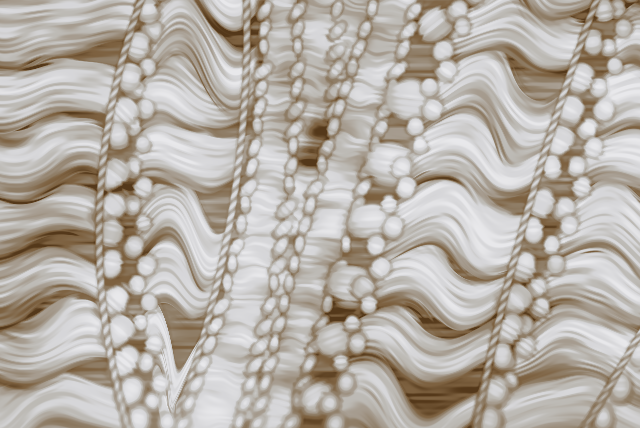
Give the GLSL for this texture, as a Shadertoy shader.

```glsl
#define SHADOW vec3(0.33, 0.22, 0.10)
#define UMBER vec3(0.49, 0.38, 0.25)
#define TAN vec3(0.56, 0.49, 0.40)
#define FLAX vec3(0.65, 0.61, 0.56)
#define WOOL vec3(0.74, 0.73, 0.71)
#define LIGHT vec3(0.84, 0.84, 0.85)
#define BUNDLE_GAP 0.145
#define TUFT_GAP 0.073
#define BEAD_GAP 0.046
#define STRAND_DENSITY 135.0
#define CORD_RADIUS 0.008
#define TAU 6.28318

float tone, soft, focus; // brightness, edge softness, fibre contrast

float hash(vec2 p) {
  return fract(sin(dot(p, vec2(127.1, 311.7))) * 43758.5453);
}

float noise(vec2 p) {
  vec2 i = floor(p), f = fract(p);
  f = f * f * (3.0 - 2.0 * f);
  return mix(mix(hash(i), hash(i + vec2(1, 0)), f.x),
             mix(hash(i + vec2(0, 1)), hash(i + vec2(1, 1)), f.x), f.y);
}

// Horizontal position of a trim, quadratic in depth
float at(vec3 path, float y) { return path.x + y * (path.y + y * path.z); }

// Fibres and the locks they form, centred on zero
float strands(float run, float across, float seed) {
  vec2 q = vec2(run * 9.0 + seed, across * STRAND_DENSITY + seed * 3.7);
  return focus * (0.65 * noise(q) + 0.5 * noise(q * vec2(0.6, 0.3)) - 0.57);
}

// Overlapping S-shaped bundles between two edges
void fringe(vec2 p, float left, float right, float sway, float seed) {
  float width = max(right - left, 0.05), u = (p.x - left) / width;
  float inside = smoothstep(-0.06, 0.03, u) * smoothstep(1.05, 0.97, u);
  float y = p.y + 0.035 * (noise(p * 10.0 + seed) - 0.5);
  for (int i = 2; i >= -2; i--) {
    float id = floor(y / BUNDLE_GAP) + float(i);
    float r = hash(vec2(id, seed)), r2 = hash(vec2(seed, id));
    float curl = sway * (0.5 + r) * (0.8 * u - sin(TAU * (u + 0.3 * r2 - 0.15)));
    float h = y - (id + 0.4 + 0.3 * r) * BUNDLE_GAP - curl;
    float radius = BUNDLE_GAP * (0.46 + 0.13 * sin(TAU * (0.5 * u + 0.3 * r2)));
    float s = h / radius, e = soft / radius + 0.03;
    float fibre = strands(u * width * 1.5, h, id * 7.3 + seed);
    float d = abs(s) + 0.4 * fibre;
    tone *= 1.0 - 0.45 * inside * smoothstep(1.4, 0.8, d);
    tone = mix(tone, 0.9 - 0.38 * s * s - 0.14 * s + 0.75 * fibre,
               inside * smoothstep(1.0 + e, 1.0 - e, d));
  }
}

// Flat band of crosswise threads
void woven(vec2 p, vec3 left, vec3 right, float wear, float seed) {
  float a = p.x - at(left, p.y), b = at(right, p.y) - p.x;
  float u = a / max(a + b, 0.01);
  float across = p.y - 0.1 * p.x + 0.02 * noise(p * 25.0);
  float clump = noise(vec2(u * 1.5, across / BEAD_GAP) + seed) - 0.5;
  float hole = smoothstep(0.55, 0.85, noise(p * vec2(12, 16) + seed));
  float shade = 0.85 + 0.55 * strands(p.x * 2.0, across, seed) + 0.3 * clump
              - 0.3 * pow(abs(2.0 * u - 1.0), 4.0) - wear * hole;
  tone = mix(tone, shade, smoothstep(-soft, soft, a) * smoothstep(-soft, soft, b));
}

// Rounded yarn knots along a path; place = offset, zigzag, tilt
void knots(vec2 p, vec3 path, float gap, vec2 size, vec3 place, float seed) {
  for (int i = -1; i <= 1; i++) {
    float id = floor(p.y / gap) + float(i), r = hash(vec2(id, seed));
    float y = (id + 0.35 + 0.3 * r) * gap, side = 2.0 * mod(id, 2.0) - 1.0;
    float a = place.z + r - 0.5;
    vec2 q = p - vec2(at(path, y) + place.x + place.y * side, y);
    q = mat2(cos(a), -sin(a), sin(a), cos(a)) * q;
    float fibre = strands(q.x, q.y, seed + id);
    float d = length(q / size) / (0.85 + 0.35 * r) + 0.5 * fibre;
    float e = soft / min(size.x, size.y) + 0.08;
    tone *= 1.0 - 0.4 * smoothstep(1.6, 0.8, d);
    tone = mix(tone, 0.98 - 0.28 * d * d - 0.12 * q.y / size.y + 0.5 * fibre,
               smoothstep(1.0 + e, 1.0 - e, d));
  }
}

// Twisted cord
void cord(vec2 p, vec3 path) {
  float x = (p.x - at(path, p.y)) / CORD_RADIUS, e = soft / CORD_RADIUS;
  float twist = focus * sin(TAU * (p.y * 38.0 + 0.3 * x));
  tone *= 1.0 - 0.3 * smoothstep(2.0, 0.8, abs(x));
  tone = mix(tone, 0.68 + 0.2 * twist - 0.2 * x * x, smoothstep(1.0 + e, 1.0 - e, abs(x)));
}

// Cord with a row of tufts on its right
void tuftedCord(vec2 p, vec3 path, float seed) {
  knots(p, path, TUFT_GAP, vec2(0.027, 0.036), vec3(0.027, 0, 0.3), seed);
  cord(p, path);
}

void beads(vec2 p, vec3 path, float seed) {
  knots(p, path, BEAD_GAP, vec2(0.012, 0.023), vec3(0, 0, 0.4), seed);
}

void zigzag(vec2 p, vec3 path, float seed) {
  knots(p, path, BEAD_GAP, vec2(0.02, 0.023), vec3(0, 0.013, 0.2), seed);
}

vec3 yarnColor(float t) {
  vec3 c = mix(SHADOW, UMBER, smoothstep(0.0, 0.16, t));
  c = mix(c, TAN, smoothstep(0.16, 0.34, t));
  c = mix(c, FLAX, smoothstep(0.34, 0.52, t));
  c = mix(c, WOOL, smoothstep(0.52, 0.7, t));
  return mix(c, LIGHT, smoothstep(0.7, 0.88, t)) + 0.07 * smoothstep(0.88, 1.15, t);
}

void mainImage(out vec4 fragColor, in vec2 fragCoord) {
  vec2 p = fragCoord / iResolution.y;
  p = vec2(p.x + 0.75 - 0.5 * iResolution.x / iResolution.y, 1.0 - p.y);
  float blur = smoothstep(0.78, 1.05, p.y);
  soft = 1.2 / iResolution.y + 0.012 * blur;
  focus = 1.0 - 0.7 * blur;
  vec3 cordA = vec3(0.332, -0.36, 0.33), knotA = vec3(0.352, -0.14, 0.17);
  vec3 beadA = vec3(0.621, 0, -0.2), beadB = vec3(0.697, 0.03, -0.17);
  vec3 bandL = vec3(0.879, -0.35, 0.07), bandR = vec3(0.977, -0.28, -0.02);
  vec3 knotB = vec3(1.095, -0.385, 0.06), cordB = vec3(1.396, -0.37, 0.087);
  vec3 knotC = vec3(1.46, -0.2, -0.125);

  // Fringes over the backing
  tone = 0.3 + 0.6 * strands(p.x, p.y, 2.0);
  fringe(p, -0.06, at(cordA, p.y), -0.02, 1.0);
  fringe(p, at(knotA, p.y), at(beadA, p.y) - 0.02, 0.045, 5.0);
  fringe(p, at(knotB, p.y), at(cordB, p.y), 0.05, 9.0);
  fringe(p, at(knotC, p.y), 1.65, 0.03, 13.0);

  // Woven bands and beaded edges
  woven(p, beadA, beadB, 0.0, 3.0);
  woven(p, beadB, bandL, 0.6, 6.0);
  cord(p, beadA - vec3(0.043, -0.03, 0));
  beads(p, beadA, 21.0);
  beads(p, beadB, 22.0);
  beads(p, vec3(0.79, 0, -0.1), 23.0);
  woven(p, bandL, bandR, 0.1, 8.0);
  beads(p, bandL, 24.0);
  beads(p, bandR, 25.0);

  // Tufts, knotted columns and cords
  knots(p, vec3(1.04, -0.345, 0.03), BUNDLE_GAP, vec2(0.046, 0.04), vec3(0, 0, -0.3), 31.0);
  zigzag(p, knotA, 33.0);
  zigzag(p, knotB, 34.0);
  zigzag(p, knotC, 35.0);
  tuftedCord(p, cordA, 41.0);
  tuftedCord(p, cordB, 42.0);
  tuftedCord(p, vec3(1.95, -0.58, 0), 43.0);
  tone += 0.4 * (noise(p * 4.0) - 0.6); // uneven light
  fragColor = vec4(yarnColor(tone), 1.0);
}
```
